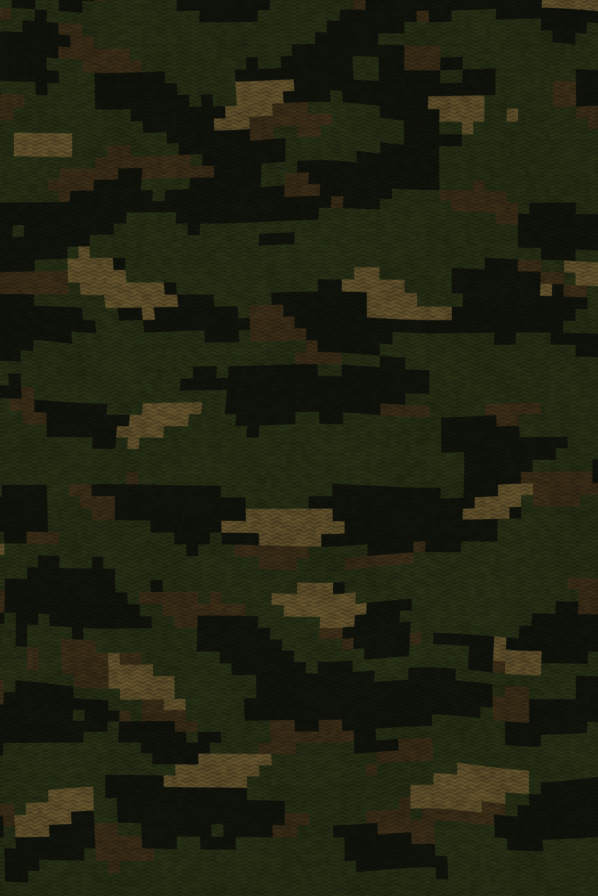
Write a Shadertoy shader that draws this pattern.

```glsl
// Digital woodland camouflage on woven cloth: brown, black and tan patches
// on green. Each patch is a sheared, noise-ragged ellipse from a jittered
// grid, tested once per block so that its outline turns into steps.

const vec3 GREEN = vec3(0.128, 0.160, 0.070);
const vec3 BROWN = vec3(0.200, 0.155, 0.080);
const vec3 BLACK = vec3(0.057, 0.067, 0.040);
const vec3 TAN   = vec3(0.335, 0.280, 0.150);

const float BLOCKS_PER_HEIGHT = 76.0;
const float EDGE_SOFTNESS = 0.14;    // in blocks
const float BLOCK_WARP = 0.9;        // drift of the block grid, in blocks

// Spacing and half size of the patches, in blocks
const vec2 BROWN_PITCH = vec2(12.0, 9.0),  BROWN_RADIUS = vec2(3.8, 1.4);
const vec2 BLACK_PITCH = vec2(13.0, 9.0),  BLACK_RADIUS = vec2(5.6, 2.4);
const vec2 TAN_PITCH   = vec2(15.0, 14.0), TAN_RADIUS   = vec2(3.2, 1.35);

const float JITTER = 0.7;            // share of the pitch
const float SIZE_SPREAD = 0.5;
const float SLOPE_SPREAD = 0.8;
const float RAGGEDNESS = 1.1;
const vec2  RAGGED_FREQUENCY = vec2(0.41, 0.63);

const float THREADS_PER_HEIGHT = 225.0;
const float THREAD_CONTRAST = 0.10;
const float GRAIN_CONTRAST = 0.22;
const float MOTTLE_CONTRAST = 0.10;
const float TAU = 6.2832;

float hash(vec2 p) {
    return fract(sin(dot(p, vec2(127.1, 311.7))) * 43758.5453);
}

float noise(vec2 p) {
    vec2 i = floor(p), f = fract(p);
    f = f * f * (3.0 - 2.0 * f);
    return mix(mix(hash(i), hash(i + vec2(1, 0)), f.x),
               mix(hash(i + vec2(0, 1)), hash(i + vec2(1, 1)), f.x), f.y);
}

// True where a block belongs to one of the scattered patches of a layer
bool inPatch(vec2 block, vec2 pitch, vec2 radius, float seed) {
    float limit = 1.0 + RAGGEDNESS * (noise(block * RAGGED_FREQUENCY + seed) - 0.5);
    vec2 home = floor(block / pitch);
    for (int y = -1; y <= 1; y++) {
        for (int x = -2; x <= 1; x++) {
            vec2 id = home + vec2(x, y);
            vec2 key = id + seed;
            vec2 shift = JITTER * (vec2(hash(key), hash(key + 17.3)) - 0.5);
            shift.x += 0.5 * mod(id.y, 2.0);             // staggered rows
            vec2 q = block - (id + 0.5 + shift) * pitch;
            q.y += SLOPE_SPREAD * (hash(key + 41.7) - 0.5) * q.x;
            float size = 1.0 + SIZE_SPREAD * (hash(key + 73.1) - 0.5);
            if (length(q / (radius * size)) < limit) return true;
        }
    }
    return false;
}

// Topmost layer first
vec3 blockColor(vec2 block) {
    if (inPatch(block, TAN_PITCH, TAN_RADIUS, 5.2)) return TAN;
    if (inPatch(block, BLACK_PITCH, BLACK_RADIUS, 23.6)) return BLACK;
    if (inPatch(block, BROWN_PITCH, BROWN_RADIUS, 58.4)) return BROWN;
    return GREEN;
}

// Brightness of the fine wavy weave
float weave(vec2 p) {
    vec2 t = p * THREADS_PER_HEIGHT;
    float wave = sin(TAU * (t.y + 0.3 * sin(TAU * 0.37 * t.x)));
    float grain = noise(t * vec2(0.8, 1.1)) - 0.5;
    float mottle = noise(p * 22.0) - 0.5;
    return 1.0 + THREAD_CONTRAST * wave + GRAIN_CONTRAST * grain
               + MOTTLE_CONTRAST * mottle;
}

void mainImage(out vec4 fragColor, in vec2 fragCoord) {
    vec2 p = fragCoord / iResolution.y;

    // Gently warped block grid
    vec2 g = p * BLOCKS_PER_HEIGHT;
    g += BLOCK_WARP * (vec2(noise(g * 0.11), noise(g * 0.11 + 31.0)) - 0.5);

    // Blend the four nearest blocks across a narrow soft edge
    float soft = 0.5 * max(EDGE_SOFTNESS, BLOCKS_PER_HEIGHT / iResolution.y);
    vec2 corner = floor(g - 0.5);
    vec2 f = smoothstep(0.5 - soft, 0.5 + soft, g - 0.5 - corner);
    vec3 lower = mix(blockColor(corner), blockColor(corner + vec2(1, 0)), f.x);
    vec3 upper = mix(blockColor(corner + vec2(0, 1)), blockColor(corner + vec2(1, 1)), f.x);

    fragColor = vec4(mix(lower, upper, f.y) * weave(p), 1.0);
}
```
